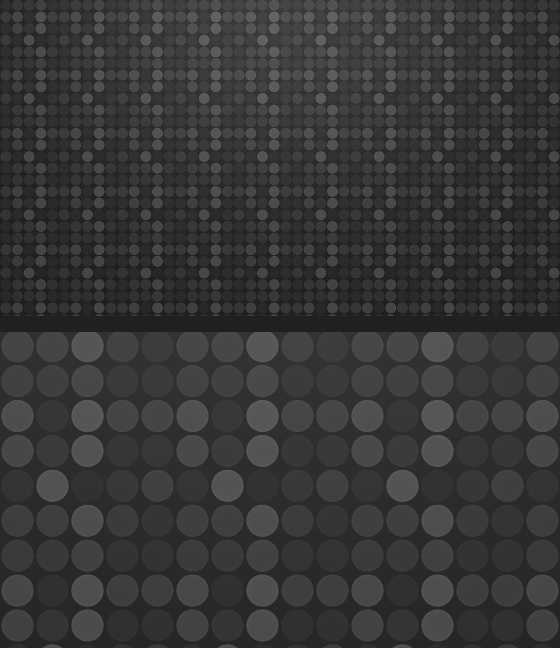
Top: the whole. Bottom: its middle third, enlarged.
Write a Shadertoy shader that draws this pattern.

```glsl
// Dot brightness inside one 5 x 5 repeat, rows from the top
const float TONES[25] = float[25](
    0.15, 0.38, 0.32, 0.55, 0.15,
    0.50, 0.80, 0.10, 1.00, 0.50,
    0.15, 0.65, 0.25, 0.95, 0.12,
    0.45, 0.12, 1.00, 0.03, 0.20,
    0.15, 0.45, 0.45, 0.90, 0.35);

float dotTone(vec2 cell) {
    ivec2 c = ivec2(mod(cell, 5.0));
    return TONES[c.y * 5 + c.x];
}

// Soft spotlight falling from the middle of the top edge
float spotlight(vec2 uv) {
    vec2 q = vec2((uv.x - 0.5) * 2.4, (1.0 - uv.y) * 1.7);
    return exp(-dot(q, q));
}

void mainImage(out vec4 fragColor, in vec2 fragCoord) {
    vec2 uv = fragCoord / iResolution.xy;
    float light = spotlight(uv);

    // Grid of 48 columns, rows counted downwards
    vec2 grid = vec2(fragCoord.x, iResolution.y - fragCoord.y) * 48.0 / iResolution.x;
    grid.y = grid.y * 1.0025 + 0.043;
    float pixel = 48.0 / iResolution.x;

    // Disc with a faint lighter rim
    float dist = length(fract(grid) - 0.5) - 0.46;
    float disc = 1.0 - smoothstep(-0.5 * pixel, 0.5 * pixel, dist);
    float rim = disc * smoothstep(-0.1, -0.02, dist);

    float tone = dotTone(floor(grid));
    float shade = 0.12 + 0.11 * light;
    shade += disc * (0.02 + tone * (0.125 + 0.015 * light));
    shade += rim * 0.018 * tone;

    fragColor = vec4(vec3(shade), 1.0);
}
```
